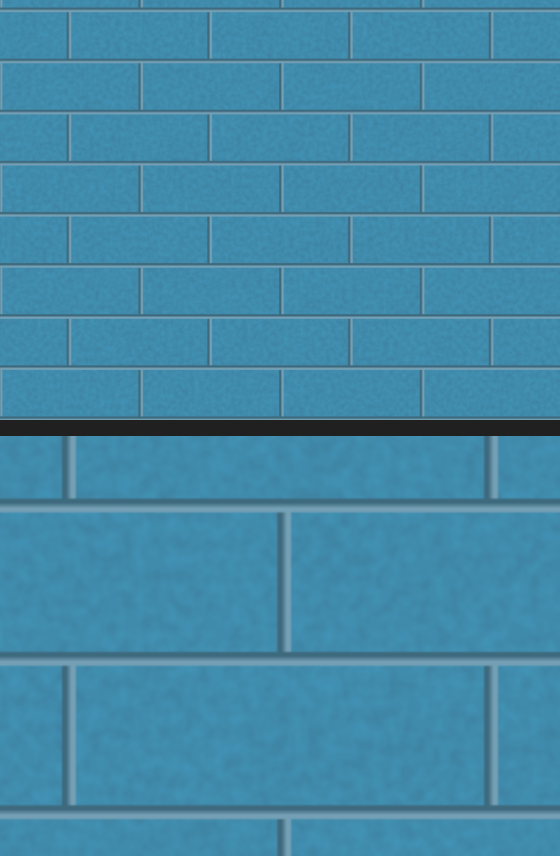
Top, the full canvas; bottom, a detail of the centre.
This pattern is drawn by a WebGL 1 fragment shader. Its source:

```glsl
precision highp float;
// Blue running-bond brick wall with embossed joints and a finely mottled face.

uniform vec2 u_resolution;

// Lengths are fractions of the canvas height.
const vec2 BRICK_PITCH = vec2(0.335, 0.1217);
const vec2 WALL_ORIGIN = vec2(0.0, 0.003);
const float ROW_SHIFT = 0.49;          // offset of odd rows, in bricks
const float JOINT_HALF_WIDTH = 0.0055;
const float JOINT_SOFTNESS = 0.0014;
const float RIDGE_HALF_WIDTH = 0.0022; // blend from shaded to lit side

const vec3 BRICK_COLOR = vec3(0.25, 0.545, 0.675);
const vec3 JOINT_COLOR = vec3(0.35, 0.52, 0.60);
const float RELIEF = 0.105;

const float MOTTLE_SCALE = 80.0;
const float MOTTLE_STRENGTH = 0.075;
const float CLOUD_SCALE = 14.0;
const float CLOUD_STRENGTH = 0.02;

vec2 hashGradient(vec2 cell) {
    vec3 p = fract(vec3(cell.xyx) * vec3(0.1031, 0.1030, 0.0973));
    p += dot(p, p.yzx + 33.33);
    float angle = 6.28318 * fract((p.x + p.y) * p.z);
    return vec2(cos(angle), sin(angle));
}

float gradientNoise(vec2 p) {
    vec2 cell = floor(p);
    vec2 f = fract(p);
    vec2 w = f * f * f * (f * (f * 6.0 - 15.0) + 10.0);
    float a = dot(hashGradient(cell), f);
    float b = dot(hashGradient(cell + vec2(1.0, 0.0)), f - vec2(1.0, 0.0));
    float c = dot(hashGradient(cell + vec2(0.0, 1.0)), f - vec2(0.0, 1.0));
    float d = dot(hashGradient(cell + vec2(1.0, 1.0)), f - vec2(1.0, 1.0));
    return mix(mix(a, b, w.x), mix(c, d, w.x), w.y);
}

// Signed offsets to the nearest vertical (x) and horizontal (y) joint.
vec2 jointOffsets(vec2 p) {
    vec2 grid = (p - WALL_ORIGIN) / BRICK_PITCH;
    grid.x -= ROW_SHIFT * mod(floor(grid.y), 2.0);
    return (fract(grid + 0.5) - 0.5) * BRICK_PITCH;
}

vec3 brickFace(vec2 p) {
    float mottle = gradientNoise(p * MOTTLE_SCALE);
    mottle += 0.5 * gradientNoise(p * MOTTLE_SCALE * 1.9 + 17.3);
    float cloud = gradientNoise(p * CLOUD_SCALE + 5.7);
    float shade = MOTTLE_STRENGTH * mottle + CLOUD_STRENGTH * cloud;
    return BRICK_COLOR * (1.0 + shade * vec3(0.4, 1.0, 1.0));
}

void main() {
    float pixel = 1.0 / u_resolution.y;
    vec2 p = gl_FragCoord.xy * pixel;

    // Joint coverage
    vec2 offset = jointOffsets(p);
    float soft = max(JOINT_SOFTNESS, 0.75 * pixel);
    vec2 joint = 1.0 - smoothstep(JOINT_HALF_WIDTH - soft,
                                  JOINT_HALF_WIDTH + soft, abs(offset));
    float coverage = max(joint.x, joint.y);

    // Light from the upper left: lit on the right of and below each joint
    float ridge = max(RIDGE_HALF_WIDTH, 0.5 * pixel);
    vec2 slope = clamp(offset / ridge, -1.0, 1.0) * vec2(1.0, -1.0);
    float light = mix(slope.x * joint.x, slope.y, joint.y);

    vec3 color = mix(brickFace(p), JOINT_COLOR, coverage);
    color += RELIEF * light;
    gl_FragColor = vec4(clamp(color, 0.0, 1.0), 1.0);
}
```
